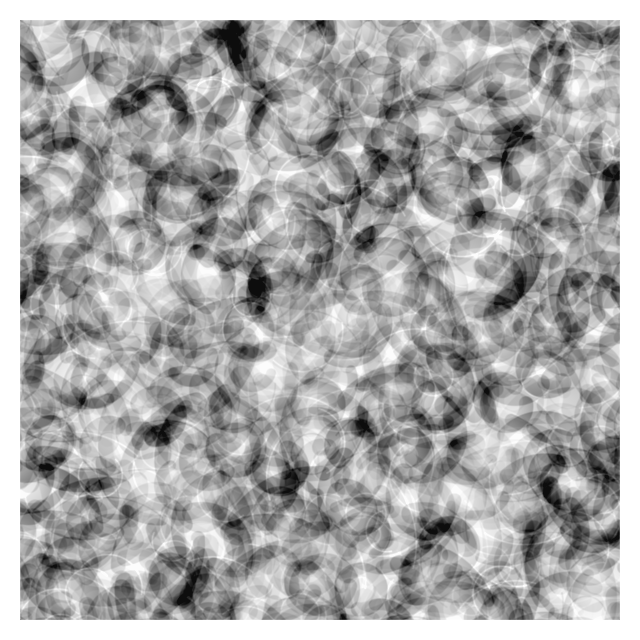
This texture is drawn by a three.js fragment shader. Its source:

```glsl
varying vec2 vUv;

#define CELL 0.1          // grid size that scatters the strokes
#define BANDS 14          // layers of broad translucent strokes
#define THREADS 5         // layers of hairline strokes
#define BAND_INK 0.077    // mean darkness of one broad stroke
#define THREAD_INK 0.13   // strength of one hairline
#define EDGE 0.018        // edge softness, in cells
#define MARGIN 0.0315     // white border
#define PAPER vec3(1.0)
#define DARKEST 0.05

// Sine-free hash: three numbers in, four out
vec4 hash4(vec3 p) {
  vec4 q = fract(p.xyzx * vec4(0.1031, 0.1030, 0.0973, 0.1099));
  q += dot(q, q.wzxy + 33.33);
  return fract((q.xxyz + q.yzzw) * q.zywx);
}

float valueNoise(vec2 p) {
  vec2 i = floor(p);
  vec2 f = fract(p);
  f = f * f * (3.0 - 2.0 * f);
  float a = hash4(vec3(i, 71.0)).x;
  float b = hash4(vec3(i + vec2(1.0, 0.0), 71.0)).x;
  float c = hash4(vec3(i + vec2(0.0, 1.0), 71.0)).x;
  float d = hash4(vec3(i + 1.0, 71.0)).x;
  return mix(mix(a, b, f.x), mix(c, d, f.x), f.y);
}

// Distance to a circular arc centred on the origin, symmetric about +y
float arcDistance(vec2 p, float radius, float halfAngle) {
  vec2 tip = vec2(sin(halfAngle), cos(halfAngle));
  p.x = abs(p.x);
  return tip.y * p.x > tip.x * p.y
    ? length(p - tip * radius)
    : abs(length(p) - radius);
}

// Ink left at p (in cells from the stroke's middle) by one curved stroke
float strokeInk(vec2 p, vec4 shape, vec4 style, bool thread) {
  float turn = 6.28318 * shape.z;
  float c = cos(turn);
  float s = sin(turn);
  p = vec2(c * p.x - s * p.y, s * p.x + c * p.y);

  float radius = mix(0.3, 1.6, shape.w * shape.w);
  float halfLength = mix(0.42, 0.82, style.x);
  float halfWidth = thread ? 0.012 : mix(0.075, 0.17, style.y);
  p.y += radius;

  float d = arcDistance(p, radius, halfLength / radius) - halfWidth;
  float cover = 1.0 - smoothstep(-EDGE, EDGE, d);

  // Hairlines mostly lighten; bands are denser along one side
  if (thread) return cover * THREAD_INK * (style.z < 0.7 ? -1.0 : 0.8) * style.w;
  float across = clamp((length(p) - radius) / halfWidth, -1.0, 1.0);
  float density = mix(0.3, 1.7, style.z) * (1.0 + 0.3 * across);
  return cover * BAND_INK * density;
}

// One layer: a jittered stroke per cell, gathered from the neighbours
float layerInk(vec2 p, float layer, bool thread) {
  vec2 g = p / CELL + fract(layer * vec2(0.618, 0.414)) + 20.0;
  vec2 cell = floor(g);
  float ink = 0.0;
  for (int y = -1; y <= 1; y++) {
    for (int x = -1; x <= 1; x++) {
      vec2 id = cell + vec2(float(x), float(y));
      vec4 shape = hash4(vec3(id, layer * 3.0 + 5.0));
      vec4 style = hash4(vec3(id, layer * 3.0 + 120.0));
      ink += strokeInk(g - id - shape.xy, shape, style, thread);
    }
  }
  return ink;
}

void main() {
  // Pile up the strokes
  float ink = 0.0;
  for (int i = 0; i < BANDS + THREADS; i++) {
    ink += layerInk(vUv, float(i), i >= BANDS);
  }

  // Broad clumps and clearings
  ink *= mix(0.65, 1.35, valueNoise(vUv * 13.0 + 3.0));
  float tone = clamp(1.0 - ink, DARKEST, 0.99);

  // Clean border
  vec2 fromCentre = abs(vUv - 0.5);
  float outside = max(fromCentre.x, fromCentre.y) - (0.5 - MARGIN);
  float border = smoothstep(-0.001, 0.001, outside);

  gl_FragColor = vec4(mix(vec3(tone), PAPER, border), 1.0);
}
```
